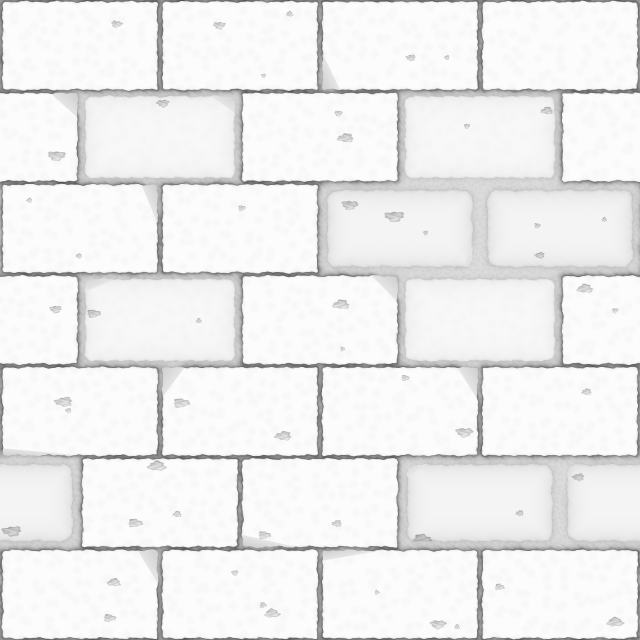
A Shadertoy shader for this texture map:

```glsl
// Pale worn brick wall in running bond: four bricks across, seven courses down.
// Each brick is a wobbly rounded box; nearby boxes occlude the mortar between them.
// Hashes pick chipped corners and pits, cellular noise mottles the faces.

const vec2 GRID = vec2(4.0, 7.0);
const float TAU = 6.2831853;

vec3 hash3(vec2 p) {
    vec3 q = fract(vec3(p.xyx) * vec3(0.1031, 0.1030, 0.0973));
    q += dot(q, q.yxz + 33.33);
    return fract((q.xxy + q.yzz) * q.zyx);
}

// Distance to the nearest scattered point, wrapping after "period" cells
float cellular(vec2 p, float period) {
    vec2 cell = floor(p);
    float nearest = 1.0;
    for (int j = -1; j <= 1; j++)
    for (int i = -1; i <= 1; i++) {
        vec2 c = cell + vec2(i, j);
        vec2 point = c + hash3(mod(c, period) + 7.0).xy;
        nearest = min(nearest, length(p - point));
    }
    return nearest;
}

float roundedBox(vec2 p, vec2 halfSize, float radius) {
    vec2 q = abs(p) - halfSize + radius;
    return length(max(q, 0.0)) + min(max(q.x, q.y), 0.0) - radius;
}

// Sunken bricks: pairs in every third course, alternate ones in other odd courses
float sunkenDepth(vec2 id) {
    if (mod(id.y, 3.0) == 2.0) return id.x >= 2.0 ? 1.0 : 0.0;
    return mod(id.y, 2.0) == 1.0 && mod(id.x, 2.0) == 0.0 ? 0.55 : 0.0;
}

// Ragged outline from layered sines
float edgeWobble(vec2 p, float phase) {
    float w = sin(p.x * 118.0 + phase) * sin(p.y * 131.0 + phase * 1.7 + 1.0);
    w += 0.7 * sin(p.x * 263.0 - phase * 2.3 + 2.0 * sin(p.y * 190.0 + phase));
    w += 0.35 * sin(p.x * 540.0 + p.y * 610.0 + phase * 3.1);
    return 0.00095 * w;
}

float brickDistance(vec2 p, vec2 id) {
    float depth = sunkenDepth(id);
    vec2 margin = mix(vec2(0.004, 0.0027), vec2(0.0115), depth);
    float radius = mix(0.004, 0.016, depth);
    float wobble = edgeWobble(p, TAU * hash3(id + 3.0).x);
    return roundedBox(p, 0.5 / GRID - margin, radius) + wobble;
}

// Broken corner: x is signed distance past the crease, y runs 0 to 1 to the corner
vec2 cornerChip(vec2 p, vec2 id) {
    vec3 h = hash3(id + 19.0);
    vec3 k = hash3(id + 41.0);
    if (h.x > 0.6) return vec2(-1.0, 0.0);
    vec2 corner = vec2(h.y < 0.5 ? -1.0 : 1.0, k.x < 0.35 ? -1.0 : 1.0);
    float across = mix(0.03, 0.19, k.y * k.y);
    vec2 legs = vec2(across, 0.0022 / across);
    vec2 inward = 0.5 / GRID - p * corner;
    float t = 1.0 - dot(inward, 1.0 / legs);
    return vec2(t / length(1.0 / legs), clamp(t, 0.0, 1.0));
}

// Darkness of up to three small ragged pits
float pits(vec2 p, vec2 id, float pixel) {
    float dark = 0.0;
    for (int i = 0; i < 3; i++) {
        vec3 h = hash3(id + 61.0 + 13.0 * float(i));
        vec3 k = hash3(id + 83.0 + 17.0 * float(i));
        if (k.x > 0.62) continue;
        vec2 size = mix(vec2(0.004), vec2(0.017, 0.009), k.y * k.y);
        vec2 q = (p - (h.xy - 0.5) * vec2(0.21, 0.115)) / size;
        float angle = atan(q.y, q.x);
        float rim = 0.85 + 0.13 * sin(angle * 3.0 + h.z * TAU) + 0.08 * sin(angle * 7.0 + k.z * TAU);
        float d = length(q) - rim;
        float soft = pixel / size.y;
        float grain = 0.04 * sin(q.x * 5.0 + 3.0 * sin(q.y * 4.0 + h.z * TAU));
        float shade = 0.15 + 0.07 * q.y + grain + 0.1 * smoothstep(0.3, 0.0, abs(d));
        dark = max(dark, shade * smoothstep(soft, -soft, d));
    }
    return dark;
}

float brickFace(vec2 p, vec2 id, float d, float mottle, float pixel) {
    float depth = sunkenDepth(id);
    float tone = 0.99 - 0.03 * depth - 0.018 * mottle * (1.0 - depth);
    tone -= 0.08 * depth * exp(min(d, 0.0) / 0.014);
    tone -= 0.1 * exp(-abs(d) / 0.0012);
    vec2 chip = cornerChip(p, id);
    float facet = mix(0.9, 0.79, chip.y);
    tone = mix(tone, facet, smoothstep(-pixel, pixel, chip.x));
    return tone - pits(p, id, pixel);
}

void mainImage(out vec4 fragColor, in vec2 fragCoord) {
    vec2 uv = fragCoord / iResolution.xy;
    float pixel = 0.75 / iResolution.y;
    vec2 wall = vec2(uv.x, 1.0 - uv.y) * GRID;
    float mottle = smoothstep(0.55, 0.1, cellular(uv * 48.0, 48.0));
    float mortar = 0.865 - 0.025 * smoothstep(0.6, 0.1, cellular(uv * 160.0, 160.0));

    // Occlude the mortar by surrounding bricks and remember the nearest one
    float nearest = 1.0;
    vec2 nearId = vec2(0.0), nearP = vec2(0.0);
    for (int j = -1; j <= 1; j++)
    for (int i = -1; i <= 1; i++) {
        float course = floor(wall.y) + float(j);
        float row = mod(course, GRID.y);
        float shift = 0.5 * mod(row, 2.0);
        float column = floor(wall.x - shift) + float(i);
        vec2 id = vec2(mod(column, GRID.x), row);
        vec2 p = (wall - vec2(column + shift, course) - 0.5) / GRID * vec2(1.0, -1.0);
        float d = brickDistance(p, id);
        float strength = mix(0.62, 0.1, smoothstep(0.0, 0.55, sunkenDepth(id)));
        strength *= 1.0 - 0.65 * smoothstep(0.0, 0.01, cornerChip(p, id).x);
        strength *= 0.88 + 0.12 * sin(p.x * 74.0 + p.y * 91.0 + id.x * 2.0 + id.y);
        mortar *= 1.0 - strength * exp(-max(d, 0.0) / 0.0036);
        if (d < nearest) { nearest = d; nearId = id; nearP = p; }
    }

    float face = brickFace(nearP, nearId, nearest, mottle, pixel);
    float tone = mix(mortar, face, smoothstep(pixel, -pixel, nearest));
    fragColor = vec4(vec3(tone), 1.0);
}
```
